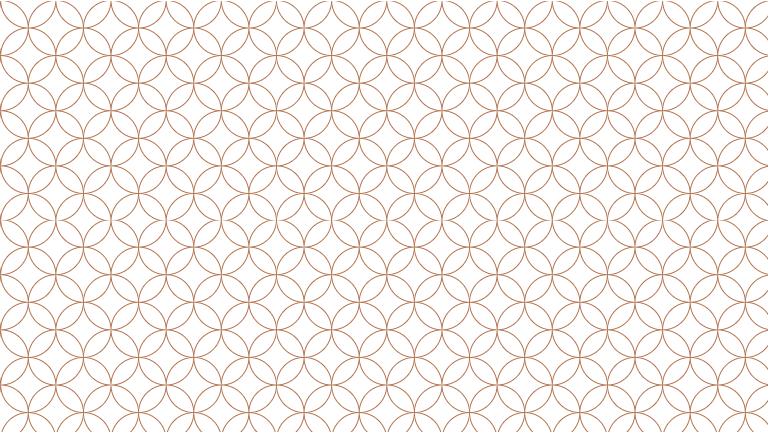
A WebGL 2 fragment shader for this pattern:

```glsl
#version 300 es
precision highp float;
uniform vec2 u_resolution;
out vec4 outColor;

const float RADIUS = 0.06384;

// Pixel coverage of a thin line at the given distance
float lineCoverage(float dist) {
  float pixel = 1.0 / u_resolution.y;
  float width = 0.0022;
  return clamp((0.5 * (width + pixel) - abs(dist)) / pixel, 0.0, min(width / pixel, 1.0));
}

// Square grid of touching circles
float circleGrid(vec2 p) {
  vec2 cell = fract(p / (2.0 * RADIUS) + 0.5) - 0.5;
  return lineCoverage(length(cell) * 2.0 * RADIUS - RADIUS);
}

// Two grids, offset diagonally, overlap into petals
float petals(vec2 p) {
  return max(circleGrid(p), circleGrid(p + RADIUS));
}

void main() {
  vec2 p = gl_FragCoord.xy / u_resolution.y;
  float halfPixel = 0.5 / u_resolution.y;
  vec2 center = vec2(0.0016, 0.9352);

  // Upper and lower tiles meet at a seam that clips the arc tips
  float upper = petals(p - center);
  float lower = petals(p - center - vec2(0.0, 0.0035));
  float aboveSeam = smoothstep(-halfPixel, halfPixel, p.y - 0.4898);
  float ink = mix(lower, upper, aboveSeam);

  // Narrow blank strip along the top edge
  ink *= 1.0 - smoothstep(-halfPixel, halfPixel, p.y - 0.9972);

  vec3 paper = vec3(1.0);
  vec3 copper = vec3(0.69, 0.43, 0.28);
  outColor = vec4(mix(paper, copper, ink), 1.0);
}
```
